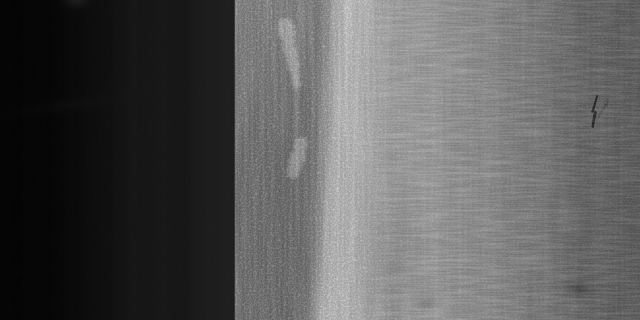
A Shadertoy shader for this texture:

```glsl
// Grainy brushed metal sheet with a bright sheen beside a dark shadowed panel.
#define EDGE_X 0.734
#define SHEEN_X 1.035
#define SHEEN_LEAN 0.045
#define SHEEN_GAIN 0.10
#define BAND_TONE 0.44
#define SHEET_TONE 0.61
#define FAR_TONE 0.385
#define GRAIN_GAIN 0.16
#define BRUSH_GAIN 0.10
#define STREAK_GAIN 0.09
#define PATCH_GAIN 0.13

vec2 hash2(vec2 p) {
    vec3 q = fract(vec3(p.xyx) * vec3(0.1031, 0.1030, 0.0973));
    q += dot(q, q.yzx + 33.33);
    return fract((q.xx + q.yz) * q.zy);
}

// Distance to the nearest scattered point, centred near zero
float cellular(vec2 p) {
    vec2 cell = floor(p), local = fract(p);
    float nearest = 2.0;
    for (int y = -1; y <= 1; y++)
        for (int x = -1; x <= 1; x++) {
            vec2 offset = vec2(x, y);
            vec2 d = offset + hash2(cell + offset) - local;
            nearest = min(nearest, dot(d, d));
        }
    return sqrt(nearest) - 0.45;
}

float layeredSines(float t) {
    float sum = 0.0, gain = 0.5, freq = 1.0;
    for (int i = 0; i < 4; i++) {
        sum += gain * sin(t * freq + float(i) * 1.7);
        freq *= 2.17;
        gain *= 0.65;
    }
    return sum;
}

// Segment whose radius runs from ra to rb
float taperedCapsule(vec2 p, vec2 a, vec2 b, float ra, float rb) {
    vec2 ab = b - a;
    float h = clamp(dot(p - a, ab) / dot(ab, ab), 0.0, 1.0);
    return length(p - a - ab * h) - mix(ra, rb, h);
}

float softSpot(vec2 p, vec2 centre, vec2 radius) {
    vec2 d = (p - centre) / radius;
    return exp(-dot(d, d));
}

float shadowPanel(vec2 p) {
    float tone = 0.018 + 0.05 * smoothstep(0.05, 0.46, p.x);
    tone += 0.02 * smoothstep(0.30, 0.42, p.x);
    tone += 0.03 * smoothstep(0.54, 0.67, p.x);
    tone += 0.005 * layeredSines(p.x * 28.0);
    // Faint reflections
    tone += 0.07 * softSpot(p, vec2(0.24, 1.0), vec2(0.035, 0.022));
    tone += 0.016 * softSpot(p, vec2(0.20, 0.67 + 0.15 * (p.x - 0.2)), vec2(0.14, 0.018));
    return tone + 0.012 * cellular(p * 150.0);
}

float sheetTone(vec2 p) {
    float sheenX = SHEEN_X + SHEEN_LEAN * p.y;
    float tone = mix(BAND_TONE, SHEET_TONE, smoothstep(sheenX - 0.10, sheenX, p.x));
    tone = mix(tone, 0.53, smoothstep(1.25, 1.60, p.x));
    tone = mix(tone, FAR_TONE, smoothstep(1.50, 1.95, p.x));

    // Sheen, steep on its left and slow on its right
    float side = p.x - sheenX;
    tone += SHEEN_GAIN * exp(-pow(side / (side < 0.0 ? 0.05 : 0.11), 2.0));
    // Upper band is lighter, lower sheet has a dull strip
    tone += 0.07 * smoothstep(0.45, 1.0, p.y) * (1.0 - smoothstep(0.9, 1.1, p.x));
    tone -= 0.05 * softSpot(p, vec2(1.23, 0.18), vec2(0.09, 0.25));
    return tone;
}

float marks(vec2 p) {
    // Two pale worn patches with ragged rims
    float ragged = 0.008 * cellular(p * 55.0) + 0.004 * layeredSines(p.y * 60.0);
    float upper = taperedCapsule(p, vec2(0.893, 0.915), vec2(0.928, 0.735), 0.026, 0.012);
    float lower = taperedCapsule(p, vec2(0.943, 0.553), vec2(0.916, 0.462), 0.020, 0.021);
    float patches = 1.0 - smoothstep(-0.010, 0.009, min(upper, lower) + ragged);

    // Dark scratch with small nicks beside it
    float scratch = taperedCapsule(p, vec2(1.866, 0.70), vec2(1.852, 0.652), 0.0008, 0.002);
    scratch = min(scratch, taperedCapsule(p, vec2(1.860, 0.648), vec2(1.852, 0.604), 0.003, 0.0015));
    float tone = PATCH_GAIN * patches - 0.22 * (1.0 - smoothstep(0.0, 0.004, scratch));
    for (int i = 0; i < 4; i++) {
        vec2 start = vec2(1.872 + 0.008 * float(i), 0.634 + 0.012 * float(i));
        float nick = taperedCapsule(p, start, start + vec2(0.003, 0.018), 0.001, 0.0005);
        tone -= 0.07 * (1.0 - smoothstep(0.0, 0.004, nick));
    }

    // Dull smudges near the bottom
    tone -= 0.10 * softSpot(p, vec2(1.807, 0.098), vec2(0.036, 0.019));
    return tone - 0.06 * softSpot(p, vec2(1.33, 0.050), vec2(0.030, 0.020));
}

void mainImage(out vec4 fragColor, in vec2 fragCoord) {
    vec2 p = fragCoord / iResolution.xy * vec2(2.0, 1.0);
    float pixel = 1.0 / iResolution.y;

    // Vertical streaks fade into horizontal brushing
    float brushed = smoothstep(1.02, 1.30, p.x);
    float sheet = sheetTone(p) + marks(p);
    sheet += GRAIN_GAIN * mix(1.0, 0.45, brushed) * cellular(p * 165.0);
    sheet += BRUSH_GAIN * brushed * cellular(p * vec2(9.0, 140.0));
    sheet += STREAK_GAIN * (1.0 - 0.7 * brushed) * cellular(p * vec2(85.0, 3.0));
    sheet += 0.012 * layeredSines(p.x * 34.0) + 0.007 * layeredSines(p.y * 45.0) * brushed;
    sheet += 0.06 * exp(-pow((p.x - EDGE_X) / 0.006, 2.0));

    float onSheet = smoothstep(EDGE_X - pixel, EDGE_X + pixel, p.x);
    fragColor = vec4(vec3(clamp(mix(shadowPanel(p), sheet, onSheet), 0.0, 1.0)), 1.0);
}
```
